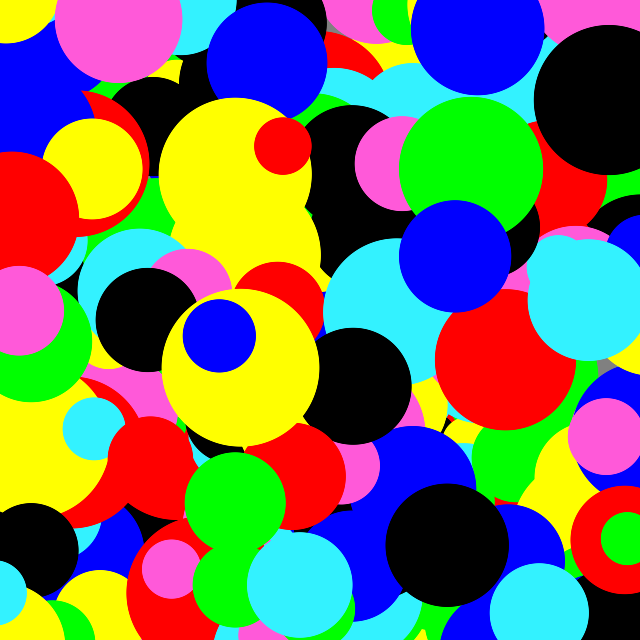
Give the GLSL for this pattern, as a Shadertoy shader.

```glsl
// Scattered flat discs in seven bright colours, piled over a grey ground.
// Each disc gets a hashed centre and radius; colours are dealt in turn so
// their shares stay even, and later discs cover earlier ones.

const int   DISC_COUNT  = 270;
const float MIN_RADIUS  = 0.040;  // in canvas heights
const float MAX_RADIUS  = 0.125;
const float MARGIN      = 0.03;   // how far centres may lie outside the canvas
const float EDGE_PIXELS = 1.0;    // width of the smoothed rim
const float SEED        = 3.0;
const vec3  GROUND      = vec3(0.5);

const int COLOUR_COUNT = 7;
const vec3 PALETTE[COLOUR_COUNT] = vec3[COLOUR_COUNT](
    vec3(0.00, 0.00, 0.00),   // black
    vec3(1.00, 1.00, 0.00),   // yellow
    vec3(0.00, 0.00, 1.00),   // blue
    vec3(0.20, 0.95, 1.00),   // cyan
    vec3(1.00, 0.00, 0.00),   // red
    vec3(1.00, 0.35, 0.85),   // pink
    vec3(0.00, 1.00, 0.00));  // green

// Sine hash: one value in [0, 1) per index and channel.
float hash(float index, float channel)
{
    return fract(sin(dot(vec2(index, channel + SEED), vec2(12.9898, 78.233))) * 43758.5453);
}

// Coverage of a disc, softened over the rim width.
float discMask(vec2 p, vec2 centre, float radius, float rim)
{
    return 1.0 - smoothstep(-0.5 * rim, 0.5 * rim, length(p - centre) - radius);
}

void mainImage(out vec4 fragColor, in vec2 fragCoord)
{
    vec2 p = fragCoord / iResolution.y;
    vec2 canvas = vec2(iResolution.x / iResolution.y, 1.0);
    float rim = EDGE_PIXELS / iResolution.y;

    // Paint the discs from back to front.
    vec3 colour = GROUND;
    for (int i = 0; i < DISC_COUNT; i++)
    {
        float id = float(i);
        vec2 spot = vec2(hash(id, 1.0), hash(id, 2.0));
        vec2 centre = mix(vec2(-MARGIN), canvas + MARGIN, spot);
        float radius = mix(MIN_RADIUS, MAX_RADIUS, hash(id, 3.0));
        colour = mix(colour, PALETTE[i % COLOUR_COUNT], discMask(p, centre, radius, rim));
    }

    fragColor = vec4(colour, 1.0);
}
```
